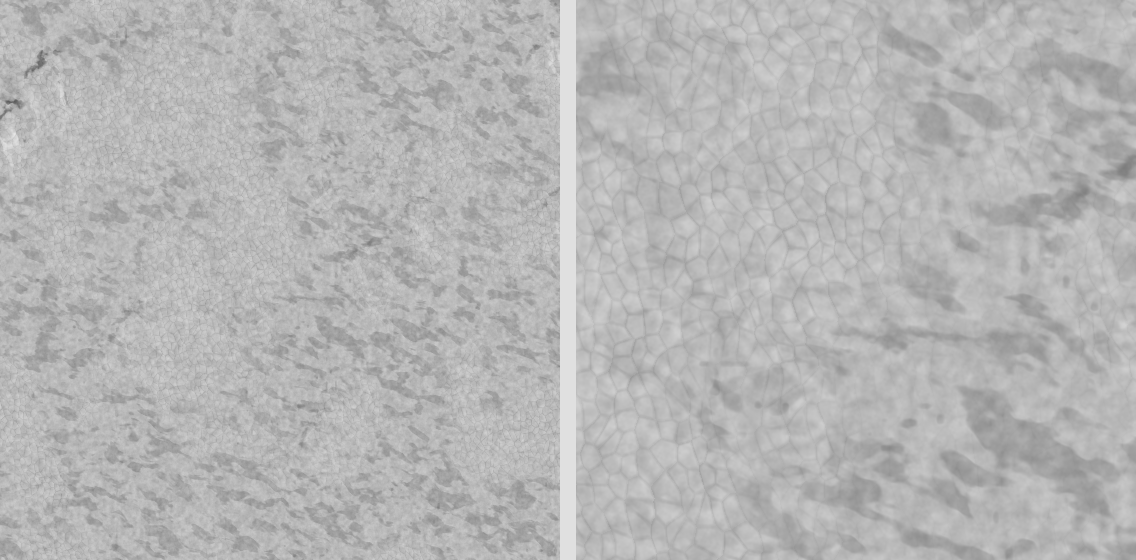
Left, the full canvas; right, a detail of the centre.
Write a WebGL 2 fragment shader that draws this texture.

```glsl
#version 300 es
precision highp float;
// Pale grey weathered ground: slanted dark mottles, smooth rises covered by
// a fine net of ripples, and scattered slumps with ragged dark heads.
// Built from layered value noise, a cellular net and hashed slump cells.

uniform vec2 u_resolution;
out vec4 fragColor;

const float BASE_GREY = 0.728;
const float MOTTLE_DEPTH = 0.098;
const float RISE_LIFT = 0.022;
const float GRAIN_DEPTH = 0.15;
const float RIPPLE_DEPTH = 0.058;
const float RIPPLE_SHADE = 0.035;
const float SCARP_DEPTH = 0.20;
const float STREAK_LIFT = 0.085;
const vec2 MOTTLE_SCALE = vec2(42.0, 82.0);
const vec2 RIPPLE_SCALE = vec2(98.0, 72.0);
const float GRAIN_SCALE = 150.0;
const float SLUMP_GRID = 5.0;
const float MOTTLE_ANGLE = -0.38;
const float SLOPE_ANGLE = 0.40;

float hash(vec2 p) {
    vec3 q = fract(p.xyx * 0.1031);
    q += dot(q, q.yzx + 33.33);
    return fract((q.x + q.y) * q.z);
}

vec2 hash2(vec2 p) {
    return vec2(hash(p), hash(p + 57.3));
}

float noise(vec2 p) {
    vec2 i = floor(p), f = fract(p);
    f = f * f * (3.0 - 2.0 * f);
    return mix(mix(hash(i), hash(i + vec2(1, 0)), f.x),
               mix(hash(i + vec2(0, 1)), hash(i + vec2(1, 1)), f.x), f.y);
}

float fbm(vec2 p) {
    float sum = 0.0, weight = 0.57;
    for (int i = 0; i < 3; i++) {
        sum += weight * noise(p);
        p = mat2(0.8, 0.6, -0.6, 0.8) * p * 2.03 + 17.1;
        weight *= 0.5;
    }
    return sum;
}

// Coordinates in axes turned counter-clockwise by the angle.
vec2 turn(vec2 p, float angle) {
    float c = cos(angle), s = sin(angle);
    return vec2(c * p.x + s * p.y, c * p.y - s * p.x);
}

// Cellular net: x = thin edge line, y = sideways slope inside the cell.
vec2 ripples(vec2 p) {
    vec2 cell = floor(p), nearest = vec2(0.0);
    float d1 = 9.0, d2 = 9.0;
    for (int y = -1; y <= 1; y++)
    for (int x = -1; x <= 1; x++) {
        vec2 id = cell + vec2(x, y);
        vec2 r = p - id - 0.1 - 0.8 * hash2(id);
        float d = length(r);
        if (d < d1) { d2 = d1; d1 = d; nearest = r; }
        else d2 = min(d2, d);
    }
    return vec2(1.0 - smoothstep(0.02, 0.26, d2 - d1), nearest.x - 0.5 * nearest.y);
}

// Slumps: x = body, y = dark head and crevices, z = bright streaks.
vec3 slumps(vec2 p) {
    vec3 result = vec3(0.0);
    vec2 cell = floor(p * SLUMP_GRID);
    float ragged = fbm(p * 55.0) - 0.5;
    float breaks = smoothstep(0.45, 0.66, fbm(p * vec2(70.0, 95.0) + 9.0));
    for (int y = -1; y <= 1; y++)
    for (int x = -1; x <= 1; x++) {
        vec2 id = cell + vec2(x, y);
        vec2 centre = (id + hash2(id + 3.7)) / SLUMP_GRID;
        float region = 0.35 + 0.55 * centre.y + 0.5 * (1.0 - smoothstep(0.0, 0.25, centre.x));
        float strength = region * smoothstep(0.25, 0.95, hash(id + 21.4));
        vec2 q = turn(p - centre, SLOPE_ANGLE);
        float size = mix(0.65, 1.25, hash(id + 8.2));
        q = q / size + ragged * vec2(0.015, 0.03);
        float body = 1.0 - smoothstep(0.4, 1.0, length((q + vec2(0.0, 0.055)) / vec2(0.05, 0.08)));
        float arc = abs(q.y - 0.012 + 9.0 * q.x * q.x - 0.35 * q.x);
        float head = (1.0 - smoothstep(0.002, 0.010, arc)) * (1.0 - smoothstep(0.025, 0.055, abs(q.x)));
        float crease = (1.0 - smoothstep(0.001, 0.004, abs(q.x - 0.022)))
                     * (1.0 - smoothstep(0.02, 0.06, abs(q.y + 0.02)));
        float fibre = smoothstep(0.4, 0.8, noise(q * vec2(130.0, 22.0) + id * 7.0));
        float fade = smoothstep(-0.12, -0.03, q.y);
        result = max(result, strength * vec3(body, max(head * breaks, 0.6 * crease * breaks), body * fibre * fade));
    }
    return result;
}

void main() {
    vec2 p = gl_FragCoord.xy / u_resolution;
    vec2 warp = vec2(noise(p * 38.0), noise(p * 38.0 + 40.0)) - 0.5;
    vec3 slump = slumps(p);

    // Smooth rises, more common toward the upper left.
    float bias = 0.16 * (p.y - 0.5) + 0.12 * (0.4 - p.x);
    float rise = smoothstep(0.44, 0.68, fbm(turn(p, SLOPE_ANGLE) * vec2(9.0, 6.0) + 4.0) + bias);
    rise = clamp(max(rise, 1.3 * slump.x), 0.0, 1.0);

    // Slanted mottles between the rises.
    vec2 m = turn(p + 0.012 * warp, MOTTLE_ANGLE) * MOTTLE_SCALE;
    float mottle = smoothstep(0.50, 0.66, fbm(m)) * (1.0 - 0.78 * rise);

    // Ripple net, grain and rare dark specks.
    vec2 net = ripples(turn(p + 0.010 * warp, 0.25) * RIPPLE_SCALE);
    float netWeight = mix(0.22, 1.0, rise) * mix(0.5, 1.0, noise(p * 60.0 + 5.0));
    float grain = fbm(p * GRAIN_SCALE + 11.0) - 0.5;
    float speck = smoothstep(0.80, 0.95, noise(p * 120.0 + 70.0)) * smoothstep(0.55, 0.75, fbm(p * 14.0 + 2.0));

    float grey = BASE_GREY + RISE_LIFT * rise + GRAIN_DEPTH * grain;
    grey -= MOTTLE_DEPTH * mottle + 0.08 * speck;
    grey += netWeight * (RIPPLE_SHADE * net.y - RIPPLE_DEPTH * net.x);
    grey += STREAK_LIFT * slump.z - SCARP_DEPTH * slump.y;
    fragColor = vec4(vec3(clamp(grey, 0.0, 1.0)), 1.0);
}
```
